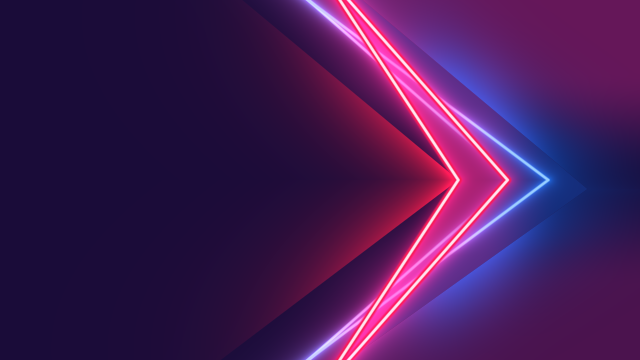
Reproduce this background procedurally as a WebGL 1 fragment shader.

```glsl
precision highp float;
uniform vec2 u_resolution;

// Distance to a sideways V, mirrored about the middle height
float chevron(vec2 q, float tipX, float topX) {
  vec2 arm = vec2(topX - tipX, 0.5);
  vec2 v = q - vec2(tipX, 0.0);
  float t = max(dot(v, arm) / dot(arm, arm), 0.0);
  return length(v - arm * t);
}

// Signed distance to the V's arms, positive on the right
float side(vec2 q, float tipX, float spread) {
  return (q.x - tipX + q.y * spread) / sqrt(1.0 + spread * spread);
}

// Soft halo, saturated tube and bright core of a red light
vec3 redTube(vec3 color, float d, float pixel) {
  color += vec3(0.55, 0.03, 0.16) * exp(-d / 0.022);
  float tube = 1.0 - smoothstep(0.006, 0.012 + pixel, d);
  float core = 1.0 - smoothstep(0.0015, 0.0045 + pixel, d);
  color = mix(color, vec3(0.97, 0.10, 0.34), tube);
  return mix(color, vec3(1.0, 0.90, 0.94), core);
}

// Thin blue light with its own tint and strength
vec3 blueTube(vec3 color, float d, vec3 tint, float strength, float pixel) {
  color += tint * strength * (0.4 * exp(-d / 0.012) + 0.12 * exp(-d / 0.04));
  float core = 1.0 - smoothstep(0.001, 0.0045 + pixel, d);
  return mix(color, mix(tint, vec3(1.0), 0.55), core * strength);
}

void main() {
  vec2 p = gl_FragCoord.xy / u_resolution.y;
  float pixel = 0.7 / u_resolution.y;
  vec2 q = vec2(p.x, abs(p.y - 0.5));
  float upper = step(0.5, p.y);
  vec3 color = vec3(0.102, 0.047, 0.224);

  // Panel borders and the first light's inner side
  float redEdge = side(q, 1.273, mix(1.32, 1.20, upper));
  vec2 b = vec2(p.x, abs(p.y - 0.475));
  float blueEdge = side(b, 1.632, mix(1.40, 1.19, step(0.475, p.y)));
  float inner = side(q, 1.273, 0.658);

  // Magenta haze at the left of the lights
  float left = max(-inner, 0.0);
  float haze = exp(-left * left / 0.018) * smoothstep(0.0, 0.3, q.y);
  haze *= mix(0.65, 1.0, upper);
  color = mix(color, vec3(0.47, 0.10, 0.38), haze * 0.8);

  // Red light held behind the left panel
  float depth = max(-redEdge, 0.0);
  float redGlow = exp(-depth / 0.085) * exp(-q.y * q.y / 0.10);
  redGlow *= 1.0 - smoothstep(-pixel, pixel, redEdge);
  color = mix(color, vec3(0.83, 0.10, 0.27), redGlow * 0.9);

  // Panel between the lights, magenta to violet to blue
  float across = side(q, 1.410, 0.885);
  vec3 panel = mix(vec3(0.57, 0.12, 0.42), vec3(0.34, 0.17, 0.52),
                   smoothstep(-0.06, 0.06, across));
  panel = mix(panel, vec3(0.08, 0.17, 0.47), smoothstep(1.33, 1.56, p.x));
  float inside = smoothstep(-0.01, 0.01, inner)
               * (1.0 - smoothstep(-pixel, pixel, blueEdge));
  color = mix(color, panel, inside);

  // Glow escaping past the right panel
  float away = max(blueEdge, 0.0);
  vec3 glowTint = mix(vec3(0.50, 0.20, 0.58), vec3(0.27, 0.34, 0.88),
                      smoothstep(1.08, 1.30, p.x));
  glowTint = mix(glowTint, vec3(0.04, 0.25, 0.62), smoothstep(1.34, 1.58, p.x));
  float blueGlow = exp(-away / 0.12 - away * away / 0.05);
  blueGlow *= mix(0.5, 1.0, smoothstep(0.0, 0.16, b.y));
  blueGlow *= 1.0 - 0.3 * smoothstep(0.3, 0.5, b.y);
  blueGlow *= smoothstep(-pixel, pixel, blueEdge);
  color = mix(color, glowTint, blueGlow * 0.92);

  // Blue lights, cyan at the tip and pale at the ends
  vec3 tint = mix(vec3(0.08, 0.58, 1.0), vec3(0.62, 0.46, 0.96),
                  smoothstep(0.06, 0.24, q.y));
  tint = mix(tint, vec3(0.42, 0.56, 1.0), smoothstep(0.38, 0.48, q.y));
  float ends = smoothstep(0.32, 0.48, q.y);
  float outerPower = max(1.0 - smoothstep(0.14, 0.27, q.y), 0.45 + 0.5 * ends);
  float innerPower = smoothstep(0.03, 0.20, q.y) * (0.5 + 0.35 * ends);
  color = blueTube(color, chevron(q, 1.424, 0.856), tint, innerPower, pixel);
  color = blueTube(color, chevron(q, 1.523, 0.856), tint, outerPower, pixel);

  // Red lights in front
  color = redTube(color, chevron(q, 1.410, 0.968), pixel);
  color = redTube(color, chevron(q, 1.273, 0.944), pixel);

  gl_FragColor = vec4(min(color, 1.0), 1.0);
}
```
